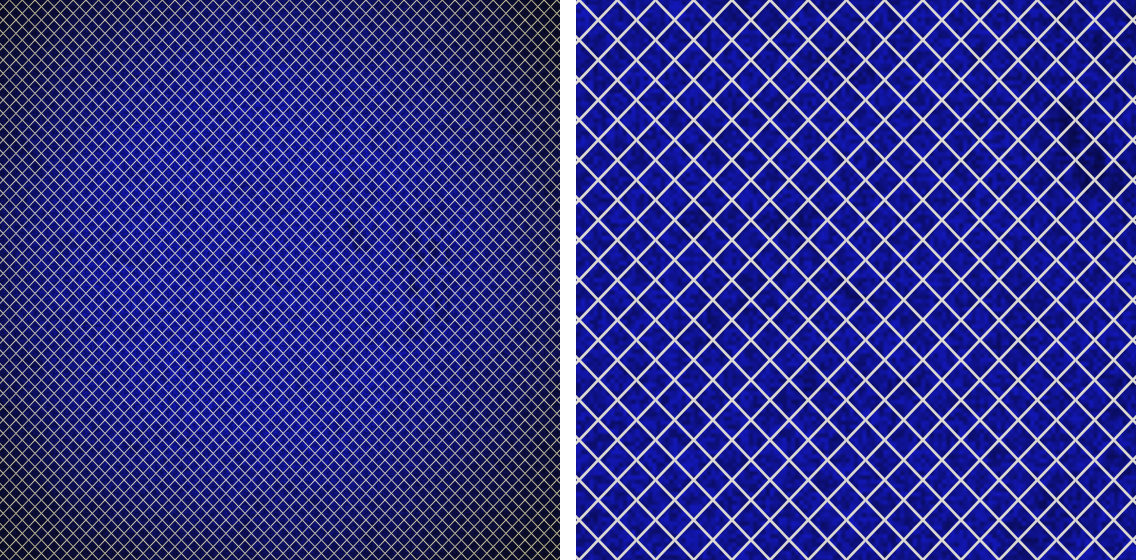
Left: the whole. Right: its middle third, enlarged.
Give the GLSL for this pattern, as a WebGL 2 fragment shader.

```glsl
#version 300 es
precision highp float;

#define REPEATS vec2(44.0, 42.0)
#define PHASE vec2(0.25, 0.0)
#define LINE_WIDTH 0.0016
#define GLOW_CENTRE vec2(0.48, 0.52)
#define GRAIN_SCALE 400.0
#define GRAIN_AMOUNT 0.30
#define WEAR_AMOUNT 0.38
#define BLUE_CENTRE vec3(0.058, 0.072, 0.565)
#define BLUE_EDGE vec3(0.040, 0.045, 0.130)
#define CREAM_CENTRE vec3(0.86, 0.85, 0.82)
#define CREAM_EDGE vec3(0.80, 0.78, 0.60)

uniform vec2 u_resolution;
out vec4 fragColor;

float hash(vec2 p) {
    vec3 q = fract(p.xyx * 0.1031);
    q += dot(q, q.yzx + 33.33);
    return fract((q.x + q.y) * q.z);
}

float valueNoise(vec2 p) {
    vec2 cell = floor(p);
    vec2 f = fract(p);
    f = f * f * (3.0 - 2.0 * f);
    float low = mix(hash(cell), hash(cell + vec2(1.0, 0.0)), f.x);
    float high = mix(hash(cell + vec2(0.0, 1.0)), hash(cell + vec2(1.0)), f.x);
    return mix(low, high, f.y);
}

float fbm(vec2 p) {
    float sum = 0.0;
    float weight = 0.5;
    for (int octave = 0; octave < 4; octave++) {
        sum += weight * valueNoise(p);
        p = p * 2.03 + 17.0;
        weight *= 0.5;
    }
    return sum / 0.9375;
}

// Distance to the nearest of two crossing families of diagonals
float latticeDistance(vec2 uv) {
    vec2 p = uv * REPEATS + PHASE;
    vec2 diagonals = vec2(p.x + p.y, p.x - p.y);
    vec2 offset = abs(fract(diagonals + 0.5) - 0.5);
    return min(offset.x, offset.y) / length(REPEATS);
}

// Soft oval mask for a worn area
float wornPatch(vec2 uv, vec2 centre, vec2 radius) {
    return 1.0 - smoothstep(0.2, 1.0, length((uv - centre) / radius));
}

void main() {
    vec2 uv = gl_FragCoord.xy / u_resolution;
    float pixel = 1.0 / min(u_resolution.x, u_resolution.y);

    // Cloth: broad blue glow fading to dark corners
    float clouds = fbm(uv * 5.0) - 0.5;
    float radius = length(uv - GLOW_CENTRE) + 0.06 * clouds;
    float fade = smoothstep(0.25, 0.74, radius);
    vec3 cloth = mix(BLUE_CENTRE, BLUE_EDGE, fade);

    // Fine leathery grain
    float grain = valueNoise(uv * GRAIN_SCALE) - 0.5;
    cloth *= 1.0 + 2.0 * GRAIN_AMOUNT * grain;

    // Faint vertical streaks on the right, plus scattered dark scuffs
    float patches = wornPatch(uv, vec2(0.64, 0.61), vec2(0.05, 0.13))
                  + wornPatch(uv, vec2(0.76, 0.52), vec2(0.09, 0.20));
    float streaks = smoothstep(0.35, 0.70, fbm(uv * vec2(110.0, 50.0)));
    float scuffs = smoothstep(0.58, 0.82, fbm(uv * 30.0 + 9.0));
    cloth *= 1.0 - WEAR_AMOUNT * min(patches * streaks + 0.4 * scuffs, 1.0);

    // Thin cream lattice, yellower toward the rim
    float edge = latticeDistance(uv) - 0.5 * LINE_WIDTH;
    float coverage = clamp(0.5 - edge / pixel, 0.0, 1.0);
    vec3 thread = mix(CREAM_CENTRE, CREAM_EDGE, fade);

    fragColor = vec4(mix(cloth, thread, coverage), 1.0);
}
```
